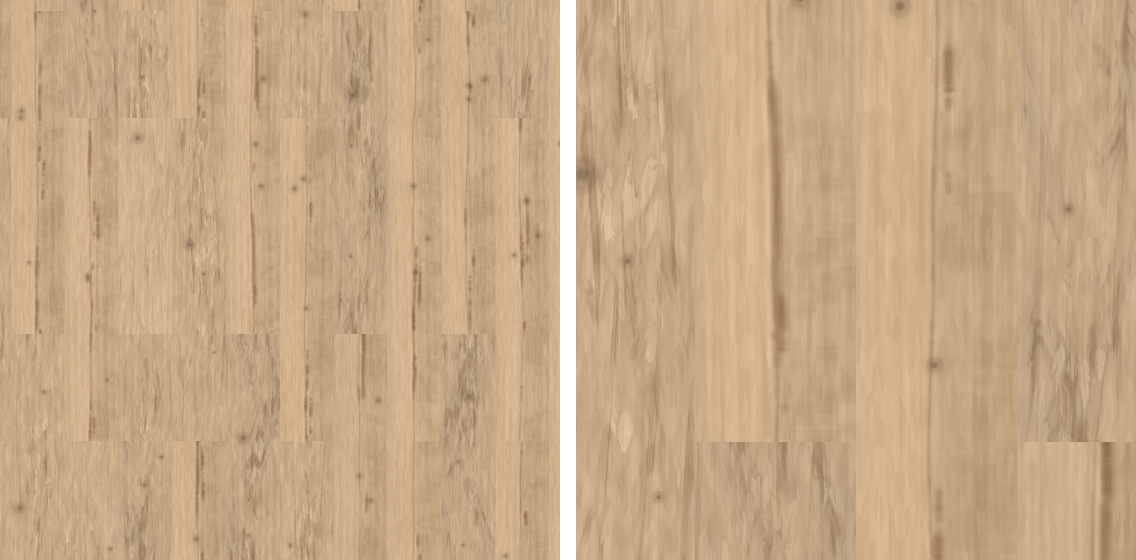
Left: the whole. Right: its middle third, enlarged.
Give the GLSL for this texture, as a WebGL 2 fragment shader.

```glsl
#version 300 es
precision highp float;
// Rustic pine floor: narrow vertical planks with staggered end joints.
// Layered warped sines give grain and stains, stretched cells give flaking
// cracks, and each plank gets its own seed, finish and scattered knots.
uniform vec2 u_resolution;
out vec4 fragColor;

const vec2 PLANK = vec2(0.0961, 0.5768);
const vec3 LIGHT = vec3(0.832, 0.71, 0.56);
const vec3 TAN = vec3(0.768, 0.648, 0.515);
const vec3 GREY = vec3(0.71, 0.615, 0.51);
const vec3 BARK = vec3(0.50, 0.37, 0.25);

vec2 hash2(vec2 p) {
  vec2 q = vec2(dot(p, vec2(127.1, 311.7)), dot(p, vec2(269.5, 183.3)));
  return fract(sin(q) * 43758.5);
}

// Layered sines, each octave rotated and bent; roughly -1 to 1
float waves(vec2 p) {
  float sum = 0.0, amp = 0.55;
  for (int i = 0; i < 5; i++) {
    p += 0.9 * sin(p.yx * 1.1 + float(i) * 2.0);
    sum += amp * sin(p.x) * cos(p.y * 0.8);
    p = mat2(1.6, 1.1, -1.1, 1.6) * p + 3.7;
    amp *= 0.65;
  }
  return sum;
}

// Nearest cell point: x is its distance, y the gap to the next, z its random
vec3 cells(vec2 p) {
  float near = 9.0, next = 9.0, pick = 0.0;
  for (int j = -1; j <= 1; j++)
    for (int i = -1; i <= 1; i++) {
      vec2 cell = floor(p) + vec2(i, j), h = hash2(cell);
      float d = length(cell + h - p);
      next = min(next, max(near, d));
      if (d < near) { near = d; pick = fract(h.x * 7.0 + h.y * 13.0); }
    }
  return vec3(near, next - near, pick);
}

bool has(int columns, int column) { return ((columns >> column) & 1) == 1; }

// Smooth board: light left side, thin resin streaks, banded right side
vec3 cleanWood(float u, vec2 p, vec2 seed) {
  vec2 q = p + seed * 40.0;
  float bend = u + 0.014 * sin(q.y * 13.0) + 0.007 * sin(q.y * 41.0 + 1.0);
  float side = smoothstep(0.36, 0.66, bend);
  vec3 color = mix(LIGHT, TAN, 0.12 + 0.62 * side);
  color = mix(color, TAN, 0.5 * (1.0 - smoothstep(0.0, 0.22, u)) * seed.y);
  // Shadowy bands cross the right side, broken into vertical strips
  float strip = floor(bend * 7.0 + 0.3 * sin(q.y * 9.0));
  float bands = waves(vec2(strip * 0.35 + seed.x * 9.0, q.y * 44.0));
  color -= side * 0.04 * smoothstep(-0.35, 0.6, bands);
  color -= 0.025 * exp(-pow((bend - 0.78) / 0.05, 2.0));
  // One long hairline, then shorter streaks that swell and stop
  for (int i = 0; i < 3; i++) {
    float k = float(i);
    float wear = waves(vec2(seed.x * 9.0 + k * 2.0, q.y * (12.0 + 4.0 * k)));
    float center = 0.48 + 0.05 * k + 0.02 * sin(q.y * 11.0 + k * 2.0);
    float swell = smoothstep(0.1, 0.7, wear);
    float streak = exp(-pow((bend - center) / (0.013 + 0.024 * swell), 2.0));
    float strength = i == 0 ? 0.3 + 0.35 * swell : 0.6 * swell;
    color = mix(color, BARK, streak * strength);
    color += 0.05 * swell * exp(-pow((bend - center + 0.05) / 0.018, 2.0));
  }
  return color;
}

// Worn board: mottled, flaking, with sparse bark-coloured fissures
vec3 roughWood(float u, vec2 p, vec2 seed, float weathered) {
  vec2 q = p + seed * 7.0;
  float flake = waves(q * vec2(170.0, 60.0));
  float stain = waves(q * vec2(55.0, 16.0) + 5.0);
  vec3 color = mix(TAN, LIGHT, smoothstep(-0.7, 0.8, 0.7 * flake + 0.5 * stain));
  color = mix(color, GREY, (0.25 + 0.4 * weathered) * smoothstep(-0.3, 0.5, stain));
  float patchy = smoothstep(0.0, 0.5, stain + 0.35 - 1.2 * abs(u - 0.5));
  // Long chips, some dark and some pale, with dark borders
  vec3 chip = cells(q * vec2(150.0, 34.0) + 0.5 * flake);
  float body = smoothstep(0.05, 0.3, chip.y);
  color = mix(color, BARK, body * step(0.78, chip.z) * patchy * (0.26 + 0.2 * weathered));
  color += 0.05 * body * step(chip.z, 0.22) * patchy;
  color = mix(color, BARK, (1.0 - body) * patchy * (0.1 + 0.12 * weathered));
  // Short vertical splits
  float split = waves(q * vec2(260.0, 17.0));
  return mix(color, BARK, smoothstep(0.3, 0.7, split) * (0.18 + 0.2 * patchy));
}

vec3 floorColor(vec2 p) {
  // Plank layout: neighbouring columns are offset along their length
  float x = (p.x - 0.0195) / PLANK.x;
  float column = floor(x) + 1.0, u = fract(x);
  float evenRun = (p.y - 0.2122) / PLANK.y;
  float run = mod(column, 2.0) > 0.5 ? (p.y - 0.4036) / PLANK.y : evenRun;
  float row = floor(run), v = fract(run);
  int c = int(column);
  bool cutColumn = c == 3;  // this column has extra joints
  float part = cutColumn ? floor(evenRun) : 0.0;
  vec2 seed = hash2(vec2(column, row * 3.0 + part));

  // Finish: one bit per column for each row of planks
  int roughSet = row < 0.0 ? 0x26F : row < 1.0 ? 0x099 : 0x444;
  int greySet = row < 0.0 ? 0x2A8 : row < 1.0 ? 0x080 : 0x404;
  bool rough = has(roughSet, c);
  float grey = has(greySet, c) && !(cutColumn && part == 0.0) ? 1.0 : 0.0;
  vec3 color = rough ? roughWood(u, p, seed, grey) : cleanWood(u, p, seed);
  color = mix(color, GREY, 0.14 * grey);
  if (cutColumn && row == 0.0 && part == 0.0) color = mix(color, vec3(0.86, 0.75, 0.62), 0.4);

  // Fine fibres, short pores and a broad uneven tone
  color += 0.03 * waves((p + seed) * vec2(480.0, 9.0));
  color += 0.04 * (cells((p + seed) * vec2(330.0, 60.0)).z - 0.5);
  color += 0.014 * waves((p + seed) * vec2(40.0, 18.0)) + 0.015 * (seed.y - 0.5);

  // Knots: dark core inside a soft ringed halo
  for (int i = 0; i < 3; i++) {
    vec2 h = hash2(seed * 91.0 + float(i) * 7.3);
    float radius = (rough ? 0.008 : 0.0045) * (0.7 + 0.6 * h.y);
    if (rough && i > 0) radius *= 0.45;
    float d = length((vec2(u, v) - mix(vec2(0.15), vec2(0.85), h)) * PLANK) / radius;
    float rings = 0.8 + 0.2 * sin(d * 7.0);
    color = mix(color, vec3(0.44, 0.35, 0.27), 0.6 * exp(-d * d) * rings);
    color -= 0.025 * exp(-d * d * 0.2);
  }
  return color;
}

void main() {
  // Four samples smooth the joints and fine grain
  vec3 sum = vec3(0.0);
  for (int i = 0; i < 4; i++) {
    vec2 shift = vec2(i & 1, i >> 1) * 0.5 - 0.25;
    sum += floorColor((gl_FragCoord.xy + shift) / u_resolution);
  }
  fragColor = vec4(sum * 0.25, 1.0);
}
```
